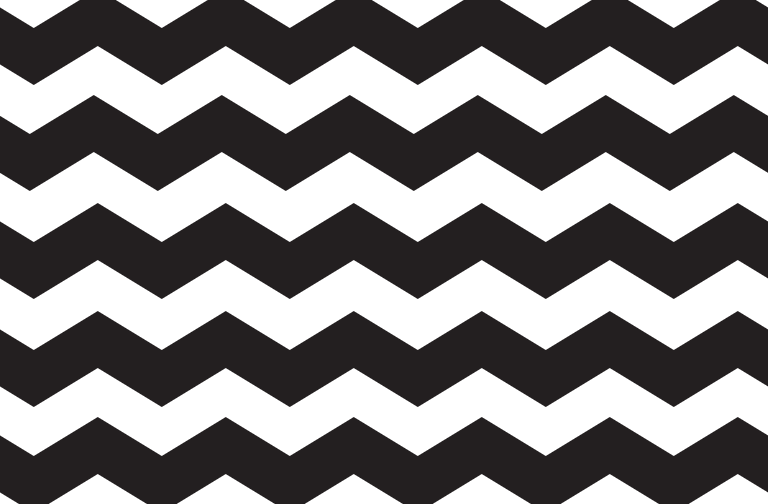
This pattern is drawn by a Shadertoy shader. Its source:

```glsl
// Bold dark chevron bands zigzagging across a white ground.

// Lengths are fractions of the canvas height, measured from the top left.
const vec3 INK = vec3(0.137, 0.122, 0.125);
const vec3 GROUND = vec3(1.0);
const int ROWS = 5;
const float ZIGZAG_WIDTH = 0.25397;   // one peak to the next, six across
const float ZIGZAG_HEIGHT = 0.0774;   // peak to valley
const float ROW_SPACING = 0.2123;
const float BAND_HEIGHT = 0.1131;     // vertical thickness
const vec2 FIRST_PEAK = vec2(0.1940, -0.0218);
const vec2 SECOND_ROW_SHIFT = vec2(-0.0079, -0.0020);
const vec2 FOURTH_ROW_SHIFT = vec2(0.0, 0.0020);

// Triangle wave: 0 at each peak, ZIGZAG_HEIGHT at each valley.
float zigzag(float x) {
    float phase = fract(x / ZIGZAG_WIDTH);
    return ZIGZAG_HEIGHT * (1.0 - abs(2.0 * phase - 1.0));
}

// Signed distance to a band whose upper edge peaks at the origin.
float bandDistance(vec2 p) {
    float slope = 2.0 * ZIGZAG_HEIGHT / ZIGZAG_WIDTH;
    float fromCentre = p.y - zigzag(p.x) - 0.5 * BAND_HEIGHT;
    return (abs(fromCentre) - 0.5 * BAND_HEIGHT) * inversesqrt(1.0 + slope * slope);
}

// Slight misregistration of individual rows.
vec2 rowShift(int row) {
    return row == 1 ? SECOND_ROW_SHIFT : row == 3 ? FOURTH_ROW_SHIFT : vec2(0.0);
}

void mainImage(out vec4 fragColor, in vec2 fragCoord) {
    vec2 p = vec2(fragCoord.x, iResolution.y - fragCoord.y) / iResolution.y;

    // Nearest band
    float d = 1.0;
    for (int row = 0; row < ROWS; row++) {
        vec2 peak = FIRST_PEAK + vec2(0.0, float(row) * ROW_SPACING) + rowShift(row);
        d = min(d, bandDistance(p - peak));
    }

    // One-pixel edge smoothing
    float coverage = clamp(0.5 - d * iResolution.y, 0.0, 1.0);
    fragColor = vec4(mix(GROUND, INK, coverage), 1.0);
}
```
